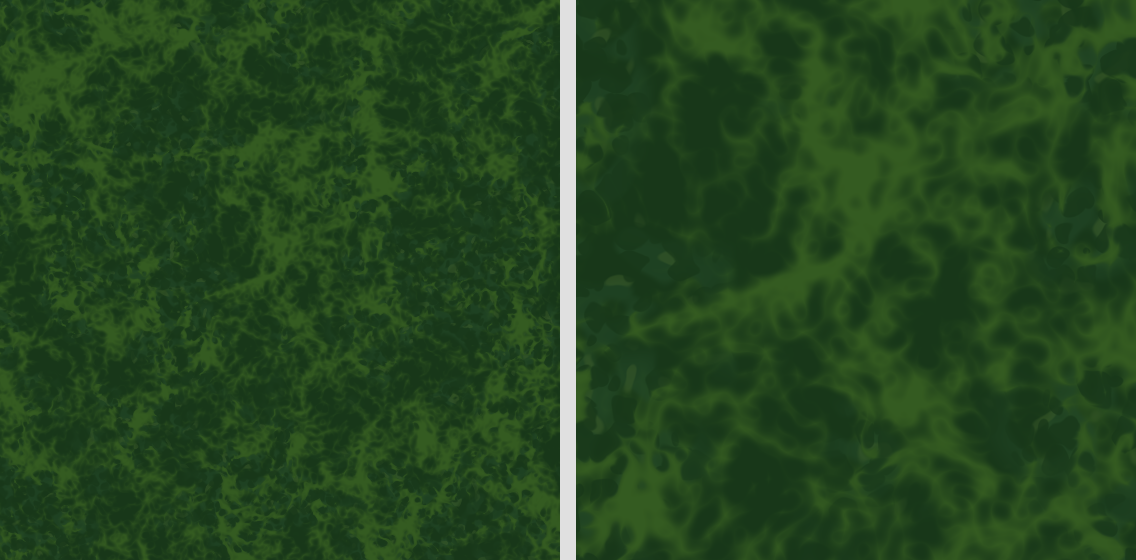
Left, the full canvas; right, a detail of the centre.
Reproduce this texture procedurally as a Shadertoy shader.

```glsl
// Mossy ground: soft light green veins over dark hollows with small scalloped leaves.
#define VEIN_SCALE 4.0
#define VEIN_SHARPNESS 7.0
#define LEAF_SCALE 62.0
#define WARP 0.020
#define TONE_LOW 0.35
#define TONE_HIGH 0.83
#define HOLLOW vec3(0.094, 0.217, 0.098)
#define MOSS vec3(0.205, 0.357, 0.128)
#define TEAL vec3(0.130, 0.272, 0.148)
#define OLIVE vec3(0.225, 0.350, 0.160)

vec3 hash3(vec2 cell) {
    vec3 q = fract(cell.xyx * vec3(0.1031, 0.1030, 0.0973));
    q += dot(q, q.yxz + 33.33);
    return fract((q.xxy + q.yzz) * q.zyx);
}

vec2 gradientAt(vec2 cell) {
    float angle = 6.2832 * hash3(cell).x;
    return vec2(cos(angle), sin(angle));
}

float gradientNoise(vec2 p) {
    vec2 i = floor(p), f = p - i;
    vec2 w = f * f * f * (f * (f * 6.0 - 15.0) + 10.0);
    vec2 e = vec2(1.0, 0.0);
    float low = mix(dot(gradientAt(i), f), dot(gradientAt(i + e), f - e), w.x);
    float high = mix(dot(gradientAt(i + e.yx), f - e.yx),
                     dot(gradientAt(i + e.xx), f - e.xx), w.x);
    return mix(low, high, w.y);
}

// Narrow branching veins: two coarse octaves
float veins(vec2 p) {
    float broad = exp(-VEIN_SHARPNESS * abs(gradientNoise(p * VEIN_SCALE + 17.3)));
    p = mat2(0.8, 0.6, -0.6, 0.8) * p;
    float branch = exp(-VEIN_SHARPNESS * abs(gradientNoise(p * VEIN_SCALE * 2.1 + 44.6)));
    return 0.26 * broad + 0.22 * branch;
}

// Fine threads around small round holes, turned at each step to hide the lattice
float threads(vec2 p) {
    mat2 turn = mat2(0.8, 0.6, -0.6, 0.8);
    float weights[3] = float[3](0.20, 0.25, 0.16);
    float sum = 0.0;
    p = turn * p * VEIN_SCALE * 4.2 + 81.9;
    for (int i = 0; i < 3; i++) {
        sum += weights[i] * (1.0 - 2.5 * abs(gradientNoise(p)));
        p = turn * p * 2.03 + 9.7;
    }
    return sum;
}

// Coverage of scattered discs, one per cell
float leaves(vec2 p, float blur) {
    vec2 home = floor(p);
    float cover = 0.0;
    for (int y = -1; y <= 1; y++)
    for (int x = -1; x <= 1; x++) {
        vec2 cell = home + vec2(x, y);
        vec3 rnd = hash3(cell + 71.0);
        float radius = mix(0.15, 0.66, rnd.z);
        float dist = length(p - cell - rnd.xy) - radius;
        cover = max(cover, 1.0 - smoothstep(-blur, blur, dist));
    }
    return cover;
}

void mainImage(out vec4 fragColor, in vec2 fragCoord) {
    vec2 uv = fragCoord / iResolution.y;
    vec2 bend = vec2(gradientNoise(uv * 11.0 + 3.1), gradientNoise(uv * 11.0 + 47.7));
    vec2 jitter = vec2(gradientNoise(uv * 70.0), gradientNoise(uv * 70.0 + 31.0));

    // Soft moss tone
    float height = veins(uv + WARP * bend) + threads(uv + 0.3 * WARP * bend);
    float tone = smoothstep(TONE_LOW, TONE_HIGH, height);
    vec3 color = mix(HOLLOW, MOSS, tone);

    // Leafy patches, kept out of the bright veins
    float patchMask = smoothstep(-0.10, 0.16, gradientNoise(uv * 5.0 + bend + 60.0));
    patchMask *= 1.0 - smoothstep(0.45, 0.80, tone);
    float mottle = smoothstep(-0.10, 0.12, gradientNoise(uv * 42.0 + 5.0));
    color = mix(color, TEAL, 0.7 * patchMask * mottle);

    // Rare pale flecks
    float fleck = smoothstep(0.26, 0.40, gradientNoise(uv * 58.0 + 2.0 * bend + 90.0));
    color = mix(color, OLIVE, 0.55 * patchMask * fleck);

    // Dark leaves with crisp scalloped rims
    float blur = 1.2 * LEAF_SCALE / iResolution.y;
    float leaf = leaves((uv + 0.007 * jitter) * LEAF_SCALE, blur);
    color = mix(color, HOLLOW, 0.8 * patchMask * leaf);

    fragColor = vec4(color, 1.0);
}
```
